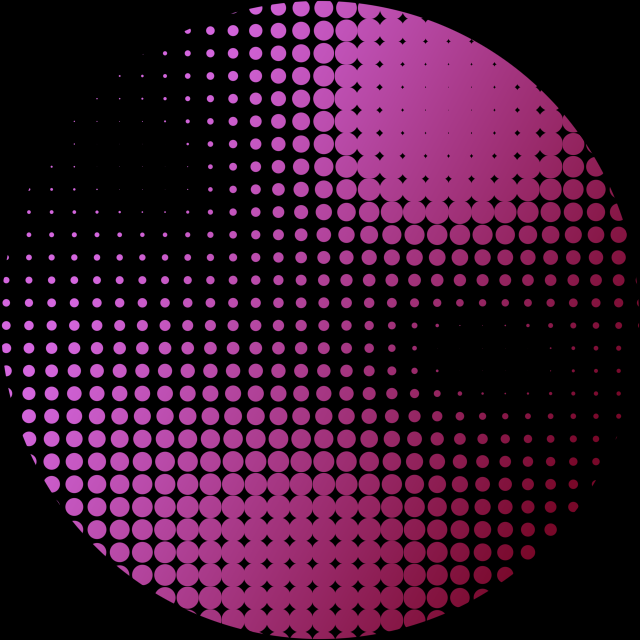
Reproduce this background procedurally as a three.js fragment shader.

```glsl
varying vec2 vUv;

#define SPACING 0.03544
#define GRID_ORIGIN vec2(0.0098, 0.0307)
#define DISC_RADIUS 0.4985
#define EDGE 0.0011
#define LIGHT_PINK vec3(0.83, 0.40, 0.87)
#define DEEP_RED vec3(0.47, 0.03, 0.16)
#define RAMP_AXIS vec2(0.88, -0.476)
#define RAMP_START -0.15
#define RAMP_END 0.67

// Gaussian bump with separate widths across and up
float bump(vec2 p, vec2 center, vec2 width) {
  vec2 d = (p - center) / width;
  return exp(-0.5 * dot(d, d));
}

// Squared dot radius, in grid cells, from broad hills and hollows
float dotArea(vec2 p) {
  float area = 0.510 * bump(p, vec2(0.706, 0.837), vec2(0.152, 0.169));
  area += 0.317 * bump(p, vec2(0.488, 0.102), vec2(0.228, 0.206));
  area += 0.088 * bump(p, vec2(0.117, 0.271), vec2(0.156, 0.176));
  area += 0.088 * bump(p, vec2(1.003, 0.668), vec2(0.091));
  area += 0.047 * bump(p, vec2(0.430, 1.013), vec2(0.085));
  area -= 0.096 * bump(p, vec2(0.710, 0.473), vec2(0.120, 0.137));
  area -= 0.0162 * bump(p, vec2(0.267, 0.720), vec2(0.080, 0.065));
  // Soft floor keeps the smallest dots from vanishing abruptly
  float floored = 0.5 * (area + sqrt(area * area + 0.0000073));
  return max(floored - 0.0008, 0.0);
}

// Signed distance to the union of nearby halftone dots
float halftone(vec2 p) {
  vec2 cell = floor((p - GRID_ORIGIN) / SPACING + 0.5);
  float nearest = 1.0;
  for (int j = -1; j <= 1; j++) {
    for (int i = -1; i <= 1; i++) {
      vec2 center = GRID_ORIGIN + (cell + vec2(float(i), float(j))) * SPACING;
      float radius = SPACING * sqrt(dotArea(center));
      nearest = min(nearest, length(p - center) - radius);
    }
  }
  return nearest;
}

float fill(float dist) {
  return 1.0 - smoothstep(-EDGE, EDGE, dist);
}

void main() {
  // Dots clipped by the large disc
  float disc = length(vUv - 0.5) - DISC_RADIUS;
  float mask = fill(halftone(vUv)) * fill(disc);

  // Diagonal colour ramp over black
  float ramp = (dot(vUv, RAMP_AXIS) + 0.476 - 0.476 - RAMP_START) / (RAMP_END - RAMP_START);
  vec3 ink = mix(LIGHT_PINK, DEEP_RED, clamp(ramp, 0.0, 1.0));
  gl_FragColor = vec4(ink * mask, 1.0);
}
```
